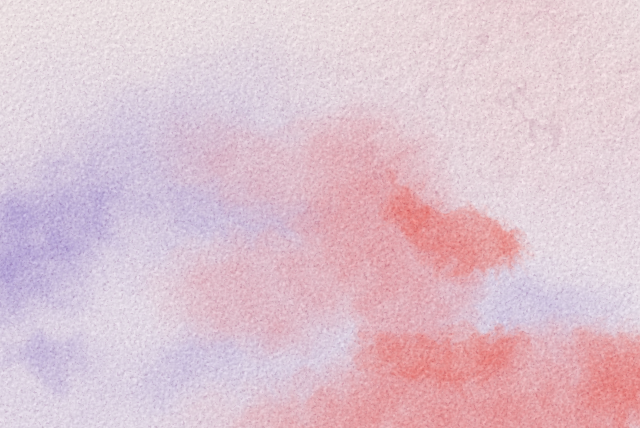
Write a WebGL 2 fragment shader that draws this texture.

```glsl
#version 300 es
precision highp float;

uniform vec2 u_resolution;
out vec4 fragColor;

vec2 hashGradient(vec2 cell) {
  vec3 q = fract(cell.xyx * vec3(0.1031, 0.1030, 0.0973));
  q += dot(q, q.yzx + 33.33);
  return fract((q.xx + q.yz) * q.zy) * 2.0 - 1.0;
}

float gradientNoise(vec2 p) {
  vec2 i = floor(p), f = fract(p);
  vec2 u = f * f * f * (f * (f * 6.0 - 15.0) + 10.0);
  vec2 e = vec2(1.0, 0.0);
  float a = dot(hashGradient(i), f);
  float b = dot(hashGradient(i + e.xy), f - e.xy);
  float c = dot(hashGradient(i + e.yx), f - e.yx);
  float d = dot(hashGradient(i + e.xx), f - e.xx);
  return mix(mix(a, b, u.x), mix(c, d, u.x), u.y);
}

vec2 turn(vec2 p, float angle) {
  float c = cos(angle), s = sin(angle);
  return mat2(c, -s, s, c) * p;
}

float fbm(vec2 p, int octaves) {
  float sum = 0.0, amplitude = 0.5;
  for (int i = 0; i < octaves; i++) {
    sum += amplitude * gradientNoise(p);
    p = mat2(1.6, 1.2, -1.2, 1.6) * p + 7.3;
    amplitude *= 0.5;
  }
  return sum;
}

vec2 warp(vec2 p, float scale, float amount) {
  return p + amount * vec2(fbm(p * scale, 4), fbm(p * scale + 31.7, 4));
}

// Soft-edged tilted ellipse of pigment
float wash(vec2 p, vec2 center, vec2 radius, float angle, float softness) {
  vec2 q = turn(p - center, angle);
  return 1.0 - smoothstep(1.0 - softness, 1.0 + softness, length(q / radius));
}

float cover(float a, float b) {
  return a + b - a * b;
}

// Slope of the paper surface towards the light
float relief(vec2 p, float scale, int octaves, float reach) {
  vec2 toLight = reach * vec2(-0.7, 0.7);
  return fbm(p * scale, octaves) - fbm((p + toLight) * scale, octaves);
}

// Fine tooth made of two turned layers
float grain(vec2 p, float scale) {
  return gradientNoise(turn(p, 0.5) * scale) + gradientNoise(turn(p, 1.2) * scale * 1.7 + 4.1);
}

float violetPigment(vec2 p) {
  float v = 0.24 * wash(p, vec2(0.28, 0.38), vec2(0.62, 0.40), 0.2, 0.7);
  v = cover(v, 0.66 * wash(p, vec2(0.06, 0.41), vec2(0.19, 0.13), 0.4, 0.8));
  v = cover(v, 0.30 * wash(p, vec2(0.28, 0.58), vec2(0.38, 0.13), 0.5, 0.85));
  v = cover(v, 0.36 * wash(p, vec2(0.58, 0.50), vec2(0.19, 0.06), -0.05, 0.75));
  v = cover(v, 0.40 * wash(p, vec2(0.12, 0.14), vec2(0.10, 0.035), 0.0, 0.7));
  v = cover(v, 0.24 * wash(p, vec2(0.45, 0.14), vec2(0.12, 0.06), 0.5, 0.8));
  v = cover(v, 0.14 * wash(p, vec2(0.72, 0.16), vec2(0.20, 0.09), 0.1, 0.7));
  v = cover(v, 0.36 * wash(p, vec2(1.24, 0.27), vec2(0.20, 0.09), -0.1, 0.75));
  float lifted = wash(p, vec2(0.34, 0.26), vec2(0.17, 0.08), 0.5, 0.8);
  return v * (1.0 - 0.6 * lifted);
}

float pinkPigment(vec2 p) {
  float k = 0.46 * wash(p, vec2(0.61, 0.60), vec2(0.19, 0.09), -0.35, 0.7);
  k = max(k, 0.62 * wash(p, vec2(0.80, 0.59), vec2(0.14, 0.14), 0.0, 0.6));
  k = max(k, 0.80 * wash(p, vec2(0.87, 0.47), vec2(0.18, 0.19), 0.3, 0.55));
  k = max(k, 0.60 * wash(p, vec2(0.65, 0.33), vec2(0.22, 0.13), 0.1, 0.5));
  k = max(k, 0.82 * wash(p, vec2(0.96, 0.31), vec2(0.11, 0.17), 0.0, 0.4));
  k = max(k, 0.78 * wash(p, vec2(1.14, 0.05), vec2(0.57, 0.14), 0.1, 0.45));
  k = cover(k, 0.22 * wash(p, vec2(1.30, 0.76), vec2(0.46, 0.26), -0.3, 0.8));
  return cover(k, 0.20 * wash(p, vec2(1.22, 1.00), vec2(0.18, 0.07), 0.0, 0.8));
}

float redPigment(vec2 p) {
  float r = 0.46 * wash(p, vec2(1.07, 0.44), vec2(0.13, 0.08), -0.25, 0.3);
  r = cover(r, 0.42 * wash(p, vec2(0.96, 0.51), vec2(0.045, 0.055), 0.0, 0.6));
  r = cover(r, 0.25 * wash(p, vec2(1.15, 0.43), vec2(0.05, 0.04), 0.0, 0.7));
  r = cover(r, 0.52 * wash(p, vec2(1.04, 0.16), vec2(0.17, 0.065), -0.05, 0.4));
  r = cover(r, 0.32 * wash(p, vec2(1.10, 0.03), vec2(0.40, 0.09), 0.0, 0.7));
  r = cover(r, 0.52 * wash(p, vec2(1.48, 0.11), vec2(0.11, 0.09), 0.2, 0.65));
  return cover(r, 0.14 * wash(p, vec2(0.86, 0.48), vec2(0.16, 0.18), 0.0, 0.7));
}

void main() {
  vec2 p = gl_FragCoord.xy / u_resolution.y;
  vec2 flow = warp(warp(p, 4.0, 0.16), 22.0, 0.06);
  vec2 feathered = warp(flow, 30.0, 0.06);

  // Bare paper, warmer towards the top
  float warmth = smoothstep(0.35, 1.0, p.y + 0.5 * fbm(p * 3.0, 3));
  vec3 color = mix(vec3(0.905, 0.872, 0.902), vec3(0.918, 0.877, 0.884), warmth);

  // Pigment settles unevenly in the tooth
  float tooth = grain(p, 105.0);
  float density = (1.0 + 0.8 * fbm(p * 15.0 + 5.0, 4)) * (1.0 - 0.22 * tooth);
  color = mix(color, vec3(0.70, 0.635, 0.83), clamp(violetPigment(flow) * density, 0.0, 1.0));
  color = mix(color, vec3(0.885, 0.67, 0.71), clamp(pinkPigment(flow) * density, 0.0, 1.0));
  color = mix(color, vec3(0.91, 0.43, 0.40), clamp(redPigment(feathered) * density, 0.0, 1.0));

  // Paper grain and mauve specks
  color += tooth * vec3(0.046, 0.058, 0.046);
  color += 0.11 * relief(p, 95.0, 2, 0.004);
  color -= vec3(0.05, 0.075, 0.055) * smoothstep(0.2, 0.6, grain(p + 3.7, 125.0));

  // Broken creases, mostly at the upper right
  float wrinkled = smoothstep(0.25, 0.8, p.y) * smoothstep(0.4, 1.2, p.x);
  vec2 creased = warp(p, 18.0, 0.05);
  float crease = 1.0 - smoothstep(0.0, 0.12, abs(gradientNoise(creased * 24.0)));
  crease *= smoothstep(-0.05, 0.25, gradientNoise(p * 11.0 + 2.0));
  color -= vec3(0.035, 0.055, 0.04) * crease * mix(0.15, 1.0, wrinkled);
  color += 0.10 * wrinkled * relief(creased, 26.0, 3, 0.008);
  fragColor = vec4(clamp(color, 0.0, 1.0), 1.0);
}
```
